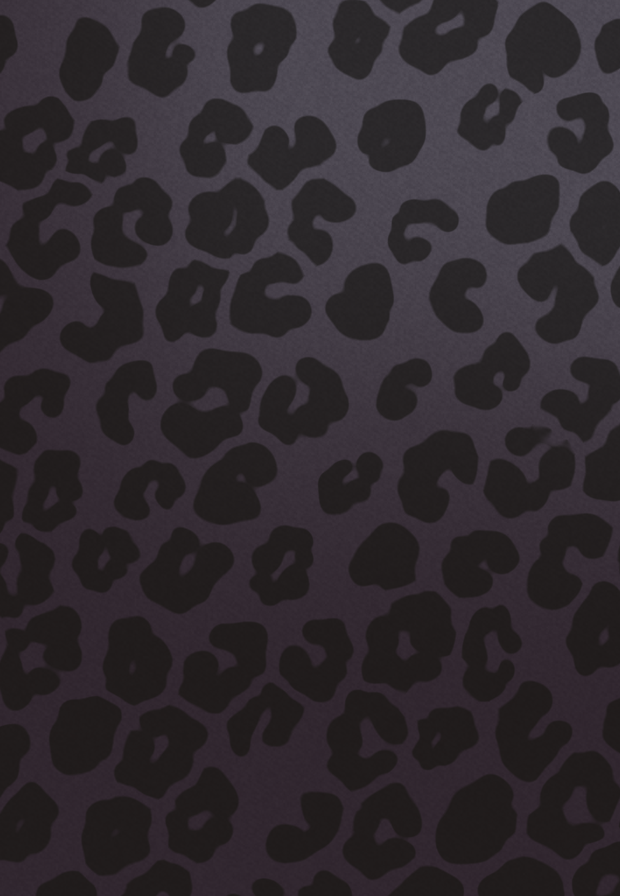
Give the GLSL for this pattern, as a WebGL 2 fragment shader.

```glsl
#version 300 es
precision highp float;
// Dark leopard rosettes printed on softly lit plum satin.

uniform vec2 u_resolution;
out vec4 fragColor;

float hash(vec2 p) {
  vec3 h = fract(p.xyx * vec3(0.1031, 0.1030, 0.0973));
  h += dot(h, h.yzx + 33.33);
  return fract((h.x + h.y) * h.z);
}

float noise(vec2 p) {
  vec2 cell = floor(p), f = fract(p);
  f = f * f * (3.0 - 2.0 * f);
  return mix(mix(hash(cell), hash(cell + vec2(1, 0)), f.x),
             mix(hash(cell + vec2(0, 1)), hash(cell + vec2(1, 1)), f.x), f.y);
}

float smoothMin(float a, float b, float k) {
  float h = max(k - abs(a - b), 0.0) / k;
  return min(a, b) - h * h * k * 0.25;
}

// Lobes strung along an open ellipse and fused into one ragged rosette.
float rosette(vec2 p, vec2 id) {
  float size = mix(0.74, 1.16, sqrt(hash(id + 11.0)));
  float turn = (hash(id + 23.0) - 0.5) * 0.75;
  p = mat2(cos(turn), -sin(turn), sin(turn), cos(turn)) * p / size;
  vec2 ring = vec2(0.022, 0.036) * mix(0.62, 1.08, sqrt(hash(id + 37.0)));
  float start = 6.283 * hash(id + 41.0);
  float span = mix(4.0, 5.6, hash(id + 53.0));
  float d = 1.0;
  for (int k = 0; k < 7; k++) {
    float angle = start + span * float(k) / 6.0;
    float radius = mix(0.0125, 0.0205, hash(id * 7.0 + float(k) + 61.0));
    float lobe = length(p - ring * vec2(cos(angle), sin(angle))) - radius;
    d = smoothMin(d, lobe, 0.009);
  }
  return d * size;
}

// Staggered, jittered rosettes, with a clear channel kept between neighbours.
float leopard(vec2 p) {
  vec2 pitch = vec2(0.084, 0.118);
  vec2 base = floor(p / pitch);
  float nearest = 1.0, second = 1.0;
  for (int y = -2; y <= 1; y++) {
    for (int x = -1; x <= 1; x++) {
      vec2 id = base + vec2(x, y);
      vec2 jitter = (vec2(hash(id + 71.0), hash(id + 89.0)) - 0.5) * 0.3;
      vec2 center = (id + 0.5 + jitter + vec2(0.0, 0.5 * mod(id.x, 2.0))) * pitch;
      float d = rosette(p - center, id + 100.0);
      second = min(second, max(nearest, d));
      nearest = min(nearest, d);
    }
  }
  return max(nearest, (nearest - second) * 0.5 + 0.006);
}

void main() {
  vec2 uv = gl_FragCoord.xy / u_resolution;
  vec2 p = gl_FragCoord.xy / u_resolution.y;

  // Rosettes lean up to the right; a slow warp makes their rims uneven.
  vec2 wobble = vec2(noise(p * 24.0), noise(p * 24.0 + 50.0)) - 0.5;
  vec2 q = p + wobble * 0.014;
  q = vec2(dot(q, vec2(0.839, -0.545)), dot(q, vec2(0.545, 0.839)));
  float edge = max(0.0016, 0.8 / u_resolution.y);
  float spot = 1.0 - smoothstep(-edge, edge, leopard(q + 3.0));

  // Sheen falls from the upper right and fades into the lower folds.
  float fold = noise(vec2(p.x * 2.5 - p.y, p.y * 3.0 + p.x) + 4.0) - 0.5;
  float light = smoothstep(0.22, 0.95, uv.y + 0.12 * (uv.x - 0.5) + 0.14 * fold);
  light *= mix(0.35, 1.0, smoothstep(-0.05, 0.5, uv.x));

  vec3 cloth = mix(vec3(0.192, 0.152, 0.186), vec3(0.305, 0.287, 0.327), light);
  vec3 ink = mix(vec3(0.125, 0.108, 0.108), vec3(0.168, 0.158, 0.167), light);
  vec3 color = mix(cloth, ink, spot);

  // Fine grain and a faint diagonal twill.
  float grain = noise(p * 330.0) - 0.5 + 0.6 * (hash(floor(p * 512.0)) - 0.5);
  float twill = sin(dot(p, vec2(620.0, 900.0)));
  color += (grain * 0.022 + twill * 0.003) * mix(0.6, 1.2, light) * mix(1.0, 0.45, spot);

  fragColor = vec4(color, 1.0);
}
```
